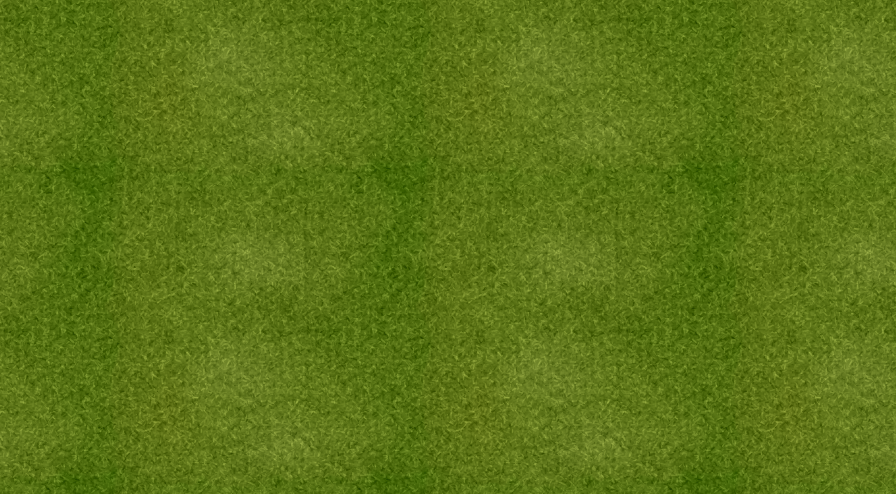
A WebGL 2 fragment shader for this texture:

```glsl
#version 300 es
precision highp float;
uniform vec2 u_resolution;
out vec4 fragColor;

float hash(vec2 p) {
  return fract(sin(dot(p, vec2(127.1, 311.7))) * 43758.5453);
}

// Value noise that wraps after n cells, so each tile joins the next
float tileNoise(vec2 uv, float n, float seed) {
  vec2 g = uv * n, c = floor(g), f = g - c;
  f = f * f * (3.0 - 2.0 * f);
  vec2 a = mod(c, n) + seed, b = mod(c + 1.0, n) + seed;
  return mix(mix(hash(a), hash(vec2(b.x, a.y)), f.x),
             mix(hash(vec2(a.x, b.y)), hash(b), f.x), f.y);
}

// Soft patch, repeated with the tile
float patchAt(vec2 uv, vec2 center, vec2 radius) {
  vec2 d = (fract(uv - center + 0.5) - 0.5) / radius;
  return exp(-dot(d, d));
}

// Short overlapping strokes at random angles, n cells per tile
float blades(vec2 uv, float n, float seed, float pixel) {
  vec2 g = uv * n, c = floor(g);
  float shade = 0.42, soft = n * pixel * 0.5;
  for (int y = -1; y <= 1; y++) {
    for (int x = -1; x <= 1; x++) {
      vec2 cell = c + vec2(x, y);
      vec2 id = mod(cell, n) + seed;
      vec2 d = g - cell - vec2(hash(id), hash(id + 17.3));
      float angle = 6.2832 * hash(id + 41.7);
      vec2 dir = vec2(cos(angle), sin(angle));
      float along = clamp(dot(d, dir), -0.5, 0.5);
      float cover = 1.0 - smoothstep(0.2 - soft, 0.2 + soft, length(d - dir * along));
      shade = mix(shade, hash(id + 73.1), cover);
    }
  }
  return shade;
}

void main() {
  // Square tiles, measured against the canvas height
  float tileSize = 0.63;
  vec2 uv = (gl_FragCoord.xy / u_resolution.y - vec2(0.236, 0.035)) / tileSize;
  float pixel = 1.0 / (tileSize * u_resolution.y);

  // Ragged tile coordinates for the broad patches
  vec2 wobble = vec2(tileNoise(uv, 9.0, 3.0), tileNoise(uv, 11.0, 8.0)) - 0.5;
  wobble += 0.6 * (vec2(tileNoise(uv, 31.0, 5.0), tileNoise(uv, 29.0, 13.0)) - 0.5);
  vec2 lawn = fract(uv + 0.06 * wobble);

  // Pale worn areas in the middle, lush clumps beside the seams
  float worn = patchAt(lawn, vec2(0.45, 0.69), vec2(0.17, 0.10))
             + patchAt(lawn, vec2(0.40, 0.33), vec2(0.15, 0.11))
             + 0.9 * patchAt(lawn, vec2(0.52, 0.11), vec2(0.18, 0.09));
  float dry = patchAt(lawn, vec2(0.16, 0.21), vec2(0.12, 0.13))
            + 0.4 * patchAt(lawn, vec2(0.08, 0.62), vec2(0.10, 0.22));
  float lush = 0.55 * smoothstep(0.68, 0.96, lawn.x) * (1.0 - smoothstep(0.98, 1.0, lawn.x))
             + 0.45 * smoothstep(0.84, 0.97, lawn.y) * (1.0 - smoothstep(0.98, 1.0, lawn.y))
             + 0.5 * patchAt(lawn, vec2(0.93, 0.74), vec2(0.12, 0.22))
             + 0.4 * patchAt(lawn, vec2(0.72, 0.46), vec2(0.14, 0.10));
  lush *= 0.4 + 1.1 * tileNoise(uv, 13.0, 37.0);

  // Mottling from broad clumps down to single tufts
  float mottle = 0.0, weight = 0.36, cells = 7.0;
  for (int i = 0; i < 4; i++) {
    mottle += weight * (tileNoise(uv, cells, 11.0 * float(i)) - 0.5);
    weight *= 0.85;
    cells = cells * 2.0 + 1.0;
  }

  // Two sizes of blade and a fine grain
  float grass = 0.55 * (blades(uv, 67.0, 5.0, pixel) - 0.48)
              + 0.60 * (blades(uv, 97.0, 29.0, pixel) - 0.48)
              + 0.35 * (tileNoise(uv, 150.0, 61.0) - 0.5);

  // Brightness and tint by area
  float light = 0.26 * worn + 0.06 * dry - 0.15 * lush + 0.40 * mottle + 1.05 * grass - 0.06;
  vec3 color = vec3(0.380, 0.475, 0.105) + light * vec3(0.19, 0.18, 0.145);
  color += lush * vec3(-0.028, 0.0, -0.012);
  color += dry * vec3(0.020, 0.0, 0.0) + worn * vec3(0.010, 0.0, 0.020);
  color += grass * vec3(0.10, 0.10, 0.06);
  fragColor = vec4(clamp(color, 0.0, 1.0), 1.0);
}
```
